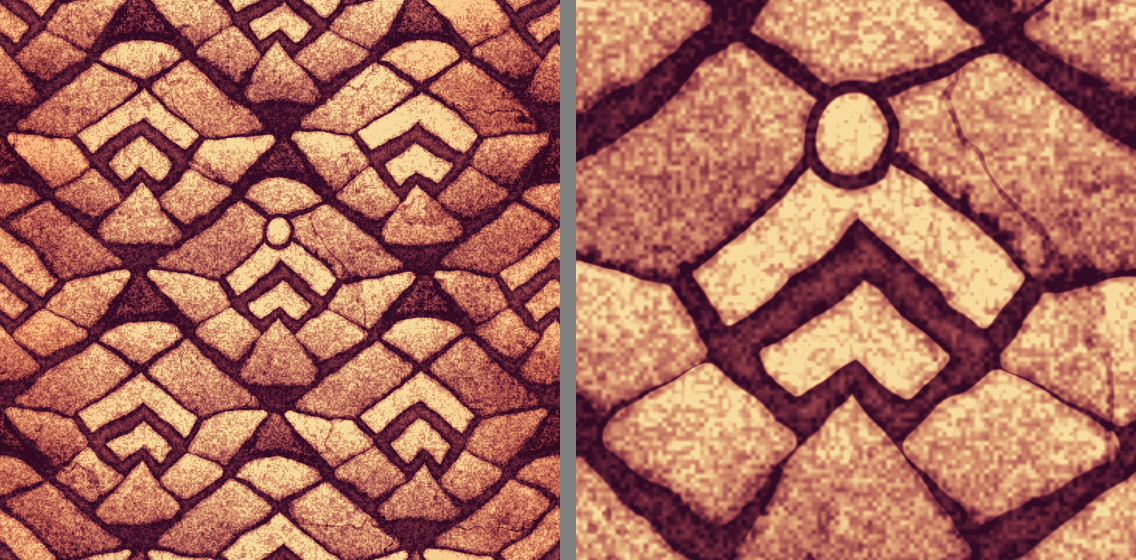
Left, the full canvas; right, a detail of the centre.
Give the GLSL for this pattern, as a Shadertoy shader.

```glsl
// Carved stone relief: mirrored medallions of rounded blocks and chevrons on a staggered
// lattice (two columns, four half-offset rows). The nearest stone sets a tone, which wrapped
// noise roughens before a six-colour ramp turns it into warm sandstone and plum shadow.

struct Stone { float dist; float tone; float seed; float rise; };

float hash(vec2 p) {
    vec3 q = fract(vec3(p.xyx) * 0.1031);
    q += dot(q, q.yzx + 33.33);
    return fract((q.x + q.y) * q.z);
}

// Value noise over the 4 x 4 lattice, wrapping at its border.
float noise(vec2 p, float freq) {
    p *= freq;
    vec2 i = floor(p), f = fract(p);
    f = f * f * (3.0 - 2.0 * f);
    float n = 4.0 * freq;
    vec2 a = mod(i, n), b = mod(i + 1.0, n);
    return mix(mix(hash(a + freq), hash(vec2(b.x, a.y) + freq), f.x),
               mix(hash(vec2(a.x, b.y) + freq), hash(b + freq), f.x), f.y);
}

// Signed distance to a four-sided block with rounded corners.
float block(vec2 p, vec2 a, vec2 b, vec2 c, vec2 d) {
    vec2 center = (a + b + c + d) * 0.25;
    vec2 v[4] = vec2[4](mix(center, a, 0.86), mix(center, b, 0.86),
                        mix(center, c, 0.86), mix(center, d, 0.86));
    float dist = 1e3, side = 1.0;
    for (int i = 0; i < 4; i++) {
        vec2 start = v[i], e = v[(i + 3) % 4] - start, w = p - start;
        vec2 r = w - e * clamp(dot(w, e) / dot(e, e), 0.0, 1.0);
        dist = min(dist, dot(r, r));
        bvec3 crossing = bvec3(w.y >= 0.0, w.y < e.y, e.x * w.y > e.y * w.x);
        if (all(crossing) || !any(crossing)) side = -side;
    }
    return side * sqrt(dist) - 0.038;
}

// Right half of a roof-shaped band, cut square at its end.
float chevron(vec2 p, float apex, float width, float len) {
    p.y -= apex;
    float across = dot(p, vec2(0.634, 0.773)) + width * 0.5;
    float along = dot(p, vec2(0.773, -0.634)) - len;
    vec2 q = vec2(abs(across) - width * 0.5, along) + 0.015;
    return min(max(q.x, q.y), 0.0) + length(max(q, 0.0)) - 0.015;
}

// Oval cap stone with a blunt keel below.
float capstone(vec2 p) {
    p = vec2(abs(p.x), p.y - 0.565);
    float oval = (length(p / vec2(0.285, 0.15)) - 1.0) * 0.15;
    return max(oval, dot(p, vec2(0.5, -0.866)) - 0.125);
}

void place(inout Stone s, float dist, float tone, float seed, float rise) {
    if (dist < s.dist) s = Stone(dist, tone, seed, rise);
}

// All stones of one medallion; seed differs on its left and right halves.
void medallion(inout Stone s, vec2 p, vec2 id) {
    float whole = hash(id * 7.0 + 3.0), side = sign(p.x);
    float flank = hash(id * 7.0 + 15.0 + side * 4.0);
    p.x = abs(p.x);
    float y = p.y;
    float outer = chevron(p, 0.37, 0.17, 0.55), hollow = 1e3;
    if (id == vec2(2.0)) {
        float knob = length(p - vec2(0.0, 0.345)) - 0.09;
        hollow = 0.03 - knob;
        place(s, knob, 0.92, 0.5, y - 0.33);
        outer = max(outer, hollow);
    } else hollow = -1e3;
    place(s, outer, 1.0, 0.5, 0.0);
    place(s, chevron(p, 0.01, 0.16, 0.3), 0.98, 0.5, 0.0);
    place(s, max(capstone(p), hollow), 0.9, whole, y - 0.56);
    float shoulder = block(p, vec2(0.04, 0.4), vec2(0.3, 0.57), vec2(0.9, 0.1), vec2(0.48, 0.01));
    place(s, max(shoulder, hollow), 0.67 - 0.05 * side, flank, 0.7 * (y - 0.25));
    place(s, block(p, vec2(0.95, 0.06), vec2(0.47, -0.03), vec2(0.35, -0.19), vec2(0.63, -0.33)),
          0.84, fract(flank * 5.3), y + 0.12);
    place(s, block(p, vec2(0.34, -0.22), vec2(0.13, -0.42), vec2(0.32, -0.56), vec2(0.62, -0.38)),
          0.77, fract(flank * 9.7), 1.2 * (y + 0.39));
    place(s, block(p, vec2(-0.1, -0.21), vec2(0.29, -0.66), vec2(0.24, -0.71), vec2(-0.3, -0.71)),
          0.72, fract(whole * 6.1), y + 0.55);
    // Shadowed filler, cut back behind the cap below
    float filler = block(p, vec2(1.0, 0.07), vec2(0.76, -0.32), vec2(1.0, -0.36), vec2(1.24, -0.32));
    place(s, max(filler, 0.04 - capstone(p + vec2(-1.0, 1.0))), 0.27, 0.5, 0.3 * (y + 0.15));
}

vec3 ramp(float t) {
    vec3 c[6] = vec3[6](vec3(0.20, 0.04, 0.14), vec3(0.41, 0.14, 0.22), vec3(0.62, 0.28, 0.30),
                        vec3(0.77, 0.46, 0.38), vec3(0.88, 0.65, 0.47), vec3(0.97, 0.86, 0.62));
    t = clamp(t, 0.0, 1.0) * 5.0;
    int i = min(int(t), 4);
    return mix(c[i], c[i + 1], t - float(i));
}

void mainImage(out vec4 fragColor, in vec2 fragCoord) {
    vec2 uv = fragCoord / iResolution.xy, p = uv * 4.0;

    // Uneven hand-cut outlines
    vec2 bend = vec2(noise(p, 3.0), noise(p + 1.7, 3.0)) - 0.5;
    vec2 chips = vec2(noise(p, 14.0), noise(p + 2.3, 14.0)) - 0.5;
    vec2 q = p + bend * 0.075 + chips * 0.02;

    Stone s = Stone(1e3, 0.0, 0.0, 0.0);
    for (int k = -1; k <= 1; k++) {
        float row = floor(q.y + 0.5) + float(k);
        vec2 site = vec2(2.0 * floor((q.x - row) * 0.5 + 0.5) + row, row);
        medallion(s, q - site, mod(site, 4.0));
    }

    // Weathering: broad stains, grain, pits and thin cracks
    float stain = noise(p, 3.0) * 0.6 + noise(p, 8.0) * 0.4 - 0.5;
    float grain = noise(p, 38.0) * 0.35 + noise(p, 90.0) * 0.65 - 0.5;
    float pits = smoothstep(0.7, 0.9, noise(p, 27.0)) * smoothstep(0.4, 0.7, noise(p, 5.0));
    float crack = 1.0 - smoothstep(0.006, 0.02, abs(noise(p + chips * 0.1, 2.0) - 0.52));
    float edge = pow(0.5 + 0.5 * cos(6.2832 * uv.x), 3.0);

    float face = s.tone + (s.seed - 0.5) * 0.24 + s.rise * 1.15 + stain * 0.4 + grain * 0.72;
    face -= 0.25 * pits + 0.3 * crack * step(0.6, s.seed) + 0.2 * edge;
    face -= 0.28 * (1.0 - smoothstep(0.0, 0.035, -s.dist));

    // Recesses: lighter inside a medallion, deep shadow below it
    float inside = cos(3.14159 * p.x) * cos(3.14159 * p.y);
    float ground = 0.02 + (0.16 + 0.1 * inside) * smoothstep(0.0, 0.05, s.dist);
    ground += stain * 0.12 + grain * 0.42;

    float blur = 0.003 + 3.0 / iResolution.y;
    float cover = 1.0 - smoothstep(-blur, blur, s.dist);
    float red = cover * (edge * 0.5 + smoothstep(0.75, 1.0, s.seed) * 0.25);
    vec3 color = ramp(mix(ground, face, cover)) * mix(vec3(1.0), vec3(1.0, 0.78, 0.74), red);
    fragColor = vec4(color, 1.0);
}
```
